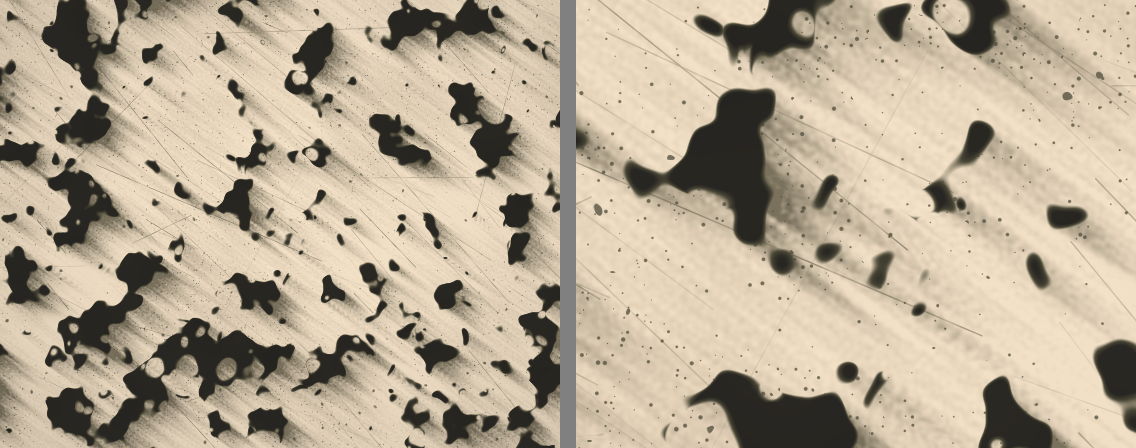
Left, the full canvas; right, a detail of the centre.
This texture is drawn by a Shadertoy shader. Its source:

```glsl
const vec3 CREAM = vec3(0.945, 0.875, 0.775);
const vec3 TAN = vec3(0.80, 0.73, 0.635);
const vec3 SHADOW = vec3(0.37, 0.345, 0.27);
const vec3 OLIVE = vec3(0.30, 0.29, 0.22);
const vec3 PORE = vec3(0.155, 0.147, 0.13);
const vec2 POLISH = vec2(0.81, -0.586);   // direction of the polishing tails
const int TAIL_STEPS = 12;
const int SCRATCHES = 80;

vec2 hash2(vec2 p) {
    vec3 q = fract(p.xyx * vec3(0.1031, 0.1030, 0.0973));
    q += dot(q, q.yzx + 33.33);
    return fract((q.xx + q.yz) * q.zy);
}

float corner(vec2 id, vec2 f, vec2 o) {
    return dot(hash2(id + o) * 2.0 - 1.0, f - o);
}

// Gradient noise, centred on zero
float noise(vec2 p) {
    vec2 id = floor(p), f = fract(p);
    vec2 u = f * f * f * (f * (f * 6.0 - 15.0) + 10.0);
    float low = mix(corner(id, f, vec2(0, 0)), corner(id, f, vec2(1, 0)), u.x);
    float high = mix(corner(id, f, vec2(0, 1)), corner(id, f, vec2(1, 1)), u.x);
    return mix(low, high, u.y);
}

// Depth inside scattered discs, at most one per cell
float discs(vec2 p, float freq, float share, float maxRadius) {
    vec2 g = p * freq, id = floor(g) + freq;
    vec2 a = hash2(id), b = hash2(id + 71.0);
    float radius = maxRadius * mix(0.3, 1.0, a.x * a.x);
    vec2 centre = 0.5 + (b - 0.5) * 2.0 * (0.43 - radius);
    float depth = (radius - length(fract(g) - centre)) / freq;
    return a.y < share ? depth : -1.0;
}

// Approximate depth inside a pore, negative on the metal
float poreDepth(vec2 p) {
    vec2 warp = vec2(noise(p * 24.0 + 5.0), noise(p * 24.0 + 47.0));
    vec2 w = p + 0.018 * warp;
    float n = noise(w * 8.0 + 13.0) + 0.28 * noise(p * 2.3 + 31.0);
    n += 0.55 * noise(w * 16.0 + 3.0) + 0.3 * noise(p * 36.0 + 9.0);
    float depth = (n - 0.165) / 11.0;
    depth = max(depth, discs(p + 0.035 * warp, 13.0, 0.45, 0.19));
    // Rounded grains left standing inside the pores
    vec2 g = p + 0.014 * warp;
    depth = min(depth, -discs(g + 2.7, 12.0, 0.45, 0.37));
    return min(depth, -discs(g + 6.1, 34.0, 0.17, 0.38));
}

// Shade trailing downstream from the pores
float tailShade(vec2 p, float reach) {
    float sum = 0.0, total = 0.0;
    for (int i = 0; i < TAIL_STEPS; i++) {
        float t = (float(i) + 0.5) / float(TAIL_STEPS);
        float weight = (1.0 - t) * (1.0 - t);
        sum += weight * smoothstep(-0.005, 0.008, poreDepth(p - POLISH * reach * t));
        total += weight;
    }
    return sum / total;
}

float segment(vec2 p, vec2 centre, vec2 dir, float halfLength) {
    vec2 v = p - centre;
    return length(v - dir * clamp(dot(v, dir), -halfLength, halfLength));
}

// Fine straight scratches, mostly along the polishing direction
float scratches(vec2 p, float aspect, float px) {
    float cover = 0.0;
    for (int i = 0; i < SCRATCHES; i++) {
        vec2 seed = vec2(float(i), 17.0);
        vec2 a = hash2(seed), b = hash2(seed + 40.0), c = hash2(seed + 90.0);
        float spread = i % 5 == 0 ? 3.0 : 0.6;
        float angle = -0.65 + (b.x - 0.5) * spread;
        float d = segment(p, a * vec2(aspect, 1.0), vec2(cos(angle), sin(angle)), mix(0.03, 0.28, b.y * b.y));
        float line = 1.0 - smoothstep(0.0, 0.0006 + px * 0.6, d);
        cover = max(cover, line * mix(0.12, 0.55, c.x * c.x));
    }
    return cover * (0.85 + 0.9 * noise(p * 45.0));
}

void mainImage(out vec4 fragColor, in vec2 fragCoord) {
    float px = 1.0 / iResolution.y;
    float aspect = iResolution.x * px;
    vec2 p = fragCoord * px;
    vec2 along = vec2(dot(p, POLISH), dot(p, vec2(-POLISH.y, POLISH.x)));

    // Polished metal with brushed streaks and tails
    float streak = noise(along * vec2(5.0, 50.0));
    float fine = noise(along * vec2(10.0, 170.0) + 20.0);
    float mottle = noise(p * 190.0);
    float cloud = noise(p * 3.0 + 60.0);
    float tail = tailShade(p, 0.135 * (1.0 + 0.9 * streak));
    float dull = clamp(0.2 + 0.7 * cloud + 0.35 * streak + 0.4 * fine + 0.35 * mottle, 0.0, 1.0);
    vec3 color = mix(CREAM, TAN, dull);
    float shade = tail * (1.05 + 0.7 * streak + 0.6 * fine + 0.5 * mottle);
    color = mix(color, SHADOW, clamp(shade, 0.0, 0.8));
    color = mix(color, SHADOW, scratches(p, aspect, px));

    // Fine pitting, denser near the pores, and a few larger specks
    float density = clamp(0.05 + 0.3 * cloud + 0.7 * tail, 0.02, 0.4);
    float pits = max(discs(p, 105.0, density, 0.2), discs(p + 3.3, 170.0, density, 0.3));
    vec2 ragged = p + 0.004 * vec2(noise(p * 110.0), noise(p * 110.0 + 50.0));
    pits = max(pits, discs(ragged, 34.0, 0.12, 0.13));
    color = mix(color, OLIVE, 0.75 * smoothstep(-0.5 * px, px, pits));

    // Gentle falloff of the lamp
    vec2 v = p / vec2(aspect, 1.0) - vec2(0.53, 0.55);
    color *= 1.01 - 0.2 * dot(v, v);

    // Pores with a soft olive rim
    float depth = poreDepth(p);
    float blur = max(px, 0.0016);
    color = mix(color, OLIVE, smoothstep(-blur, blur, depth));
    vec3 floorColor = PORE * (1.0 + 0.12 * noise(p * 9.0 + 80.0));
    color = mix(color, floorColor, smoothstep(0.0, 0.0045, depth));
    fragColor = vec4(color, 1.0);
}
```
